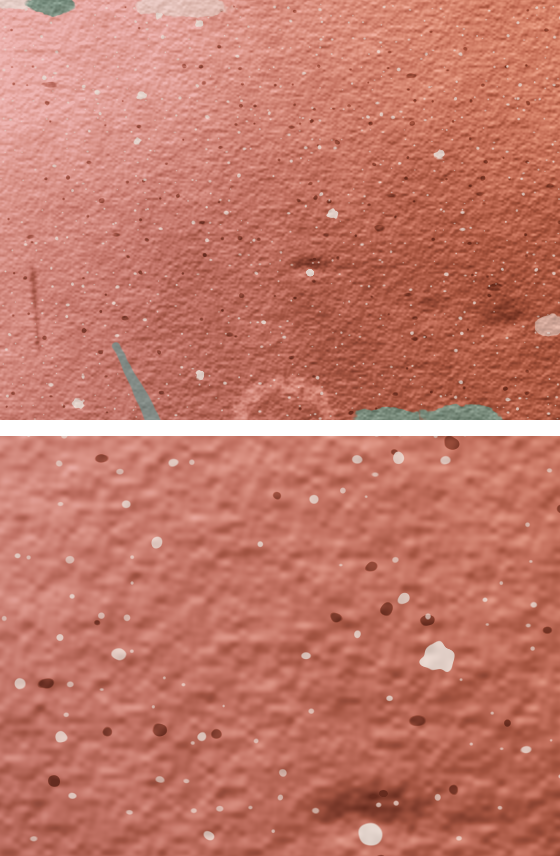
Top, the full canvas; bottom, a detail of the centre.
This texture is drawn by a WebGL 1 fragment shader. Its source:

```glsl
precision highp float;
uniform vec2 u_resolution;

#define GRAIN_SCALE 105.0
#define GRAIN_RELIEF 2.3
#define BLOTCH_AMOUNT 0.75
#define SPECK_DENSITY 0.24
#define STONE_DENSITY 0.2
#define PIT_DENSITY 0.24
#define EDGE_ROUGHNESS 0.7

const vec3 SHADOW = vec3(0.40, 0.17, 0.12);
const vec3 BRICK_DARK = vec3(0.64, 0.33, 0.26);
const vec3 BRICK_MID = vec3(0.77, 0.45, 0.39);
const vec3 BRICK_LIGHT = vec3(0.86, 0.57, 0.51);
const vec3 BRICK_PALE = vec3(0.93, 0.68, 0.64);
const vec3 LIME = vec3(0.89, 0.83, 0.80);
const vec3 GREEN_PAINT = vec3(0.46, 0.55, 0.49);
const vec3 GREY_PAINT = vec3(0.51, 0.54, 0.52);

vec2 hash2(vec2 p) {
  vec3 q = fract(p.xyx * vec3(0.1031, 0.1030, 0.0973));
  q += dot(q, q.yzx + 33.33);
  return fract((q.xx + q.yz) * q.zy);
}

float noise(vec2 p) {
  vec2 i = floor(p), f = fract(p);
  f = f * f * (3.0 - 2.0 * f);
  float low = mix(hash2(i).x, hash2(i + vec2(1.0, 0.0)).x, f.x);
  float high = mix(hash2(i + vec2(0.0, 1.0)).x, hash2(i + 1.0).x, f.x);
  return mix(low, high, f.y);
}

float fbm(vec2 p) {
  float sum = 0.0, weight = 0.5;
  for (int i = 0; i < 3; i++) {
    sum += weight * noise(p);
    p = p * 2.03 + 17.3;
    weight *= 0.5;
  }
  return sum;
}

// Sandy surface height, grains slightly wider than tall
float grainHeight(vec2 p) {
  vec2 q = p * GRAIN_SCALE * vec2(0.78, 1.0);
  return 0.65 * noise(q + 40.0) + 0.35 * noise(q * 1.9 + 91.0) + 0.5 * noise(q * 0.45);
}

// One rough dot per chosen grid cell; radius is in canvas heights
float scatter(vec2 p, float cells, float density, float radius, float seed) {
  vec2 q = p * cells, id = floor(q);
  vec2 place = hash2(id + seed), pick = hash2(id + seed + 57.0);
  vec2 d = fract(q) - 0.25 - 0.5 * place;
  d.x *= mix(0.7, 1.1, place.y);
  float size = radius * cells * mix(0.4, 1.0, pick.y * pick.y);
  float dist = length(d) + size * 0.6 * (noise(p * 150.0 + seed) - 0.5);
  float soft = 0.9 * cells / u_resolution.y;
  return step(pick.x, density) * (1.0 - smoothstep(size - soft, size + soft, dist));
}

// Ragged ellipse: distance is 1 on its outline
float raggedDistance(vec2 p, vec2 center, vec2 radius) {
  return length((p - center) / radius) + EDGE_ROUGHNESS * (fbm(p * 38.0) - 0.44);
}

float patchMask(vec2 p, vec2 center, vec2 radius) {
  return 1.0 - smoothstep(0.92, 1.08, raggedDistance(p, center, radius));
}

// Hollow lit from above: dark upper wall, bright lower wall
float dent(vec2 p, vec2 center, vec2 radius) {
  vec2 d = (p - center) / radius;
  d += 0.5 * (vec2(noise(p * 45.0), noise(p * 45.0 + 31.0)) - 0.5);
  return -(2.2 * d.y + 0.5) * exp(-dot(d, d));
}

// Tapered stroke: width grows from a to b
float stroke(vec2 p, vec2 a, vec2 b, float wa, float wb, float soft) {
  vec2 ab = b - a;
  float t = clamp(dot(p - a, ab) / dot(ab, ab), 0.0, 1.0);
  float wobble = 0.004 * (noise(p * 50.0) - 0.5);
  return 1.0 - smoothstep(-soft, soft, length(p - a - t * ab) + wobble - mix(wa, wb, t));
}

// Tone 0..3 runs through the four brick colours, below 0 into shadow
vec3 brickColor(float tone) {
  vec3 c = mix(SHADOW, BRICK_DARK, clamp(tone * 0.5 + 1.0, 0.0, 1.0));
  c = mix(c, BRICK_MID, clamp(tone, 0.0, 1.0));
  c = mix(c, BRICK_LIGHT, clamp(tone - 1.0, 0.0, 1.0));
  return mix(c, BRICK_PALE, clamp(tone - 2.0, 0.0, 1.2));
}

void main() {
  vec2 uv = gl_FragCoord.xy / u_resolution;
  vec2 p = gl_FragCoord.xy / u_resolution.y;
  float pixel = 1.0 / u_resolution.y;

  // Broad light from the upper left, then relief of the grains
  float away = 1.0 - uv.x;
  float tone = 0.12 + 1.55 * smoothstep(0.25, 1.0, uv.y) + 1.5 * away * away;
  float slope = grainHeight(p) - grainHeight(p + vec2(-0.002, 0.005));
  tone += GRAIN_RELIEF * slope * mix(0.8, 1.15, uv.x);
  tone += BLOTCH_AMOUNT * ((fbm(p * vec2(17.0, 24.0)) - 0.44) + (fbm(p * 5.0) - 0.44));

  // Pits, hollows and a long scratch
  tone -= 2.2 * scatter(p, 22.0, PIT_DENSITY, 0.0055, 11.0);
  tone -= 1.8 * scatter(p * vec2(0.6, 1.0), 8.0, 0.2, 0.009, 23.0);
  tone += 1.5 * dent(p, vec2(0.738, 0.362), vec2(0.036, 0.017));
  tone += 1.1 * dent(p, vec2(1.2, 0.232), vec2(0.05, 0.035));
  tone += 0.9 * dent(p, vec2(1.03, 0.262), vec2(0.03, 0.025));
  tone -= 1.3 * stroke(p, vec2(0.077, 0.36), vec2(0.092, 0.17), 0.007, 0.004, 0.008);

  // Flaked patch with a pale rim
  float flake = raggedDistance(p, vec2(0.68, 0.01), vec2(0.12, 0.08));
  tone += 1.3 * (1.0 - smoothstep(0.0, 0.22, abs(flake - 0.9)));
  vec3 color = brickColor(tone);
  color *= mix(vec3(0.99, 1.01, 1.05), vec3(1.01, 0.97, 0.88), smoothstep(0.2, 1.0, uv.x));

  // Lime specks and stones
  float lime = 0.85 * scatter(p, 27.0, SPECK_DENSITY, 0.0045, 3.0);
  lime = max(lime, 0.7 * scatter(p + 0.37, 41.0, SPECK_DENSITY, 0.0026, 71.0));
  lime = max(lime, 0.95 * scatter(p, 7.0, STONE_DENSITY, 0.012, 5.0));
  lime = max(lime, patchMask(p, vec2(0.738, 0.35), vec2(0.01)));
  lime = max(lime, 0.6 * patchMask(p, vec2(0.43, 0.99), vec2(0.11, 0.032)));
  lime = max(lime, 0.6 * patchMask(p, vec2(1.31, 0.225), vec2(0.038, 0.024)));
  lime = max(lime, 0.8 * patchMask(p, vec2(0.06, 1.0), vec2(0.1, 0.022)));
  color = mix(color, LIME + 0.12 * slope, lime);

  // Paint remains along the edges
  float green = patchMask(p, vec2(0.12, 0.988), vec2(0.055, 0.025));
  green = max(green, patchMask(p, vec2(0.92, 0.005), vec2(0.08, 0.024)));
  green = max(green, patchMask(p, vec2(1.1, 0.006), vec2(0.1, 0.03)));
  color = mix(color, GREEN_PAINT + 0.25 * slope, 0.95 * green);
  float grey = stroke(p, vec2(0.276, 0.176), vec2(0.375, -0.02), 0.008, 0.018, pixel);
  color = mix(color, GREY_PAINT + 0.1 * slope, grey);

  gl_FragColor = vec4(clamp(color, 0.0, 1.0), 1.0);
}
```
